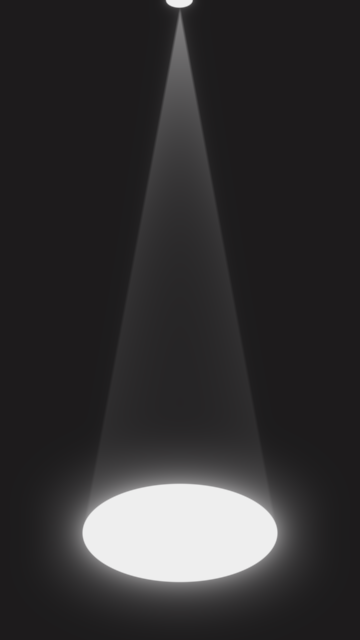
This background is drawn by a WebGL 1 fragment shader. Its source:

```glsl
precision highp float;

uniform vec2 u_resolution;

// Approximate signed distance to an ellipse
float ellipseDistance(vec2 p, vec2 radii) {
    float k = length(p / radii);
    return k * (k - 1.0) / max(length(p / (radii * radii)), 0.001);
}

// Light inside the cone: bright at the lamp, with paler sides lower down
float beamLight(vec2 p) {
    float drop = 0.99 - p.y;
    float halfWidth = 0.1852 * max(drop, 0.0);
    float side = abs(p.x) - halfWidth;
    float across = clamp(abs(p.x) / max(halfWidth, 0.001), 0.0, 1.0);

    float core = 0.36 * exp(-pow(max(drop, 0.0) / 0.19, 1.5)) + 0.035;
    float rim = 0.045 * across * across * smoothstep(0.08, 0.3, drop)
              * (1.0 - 0.45 * smoothstep(0.4, 0.85, drop));
    float edge = 1.0 - smoothstep(-0.004, 0.002, side);
    float halo = 0.2 * exp(-max(side, 0.0) / 0.009);
    float ends = smoothstep(-0.002, 0.012, drop) * smoothstep(0.16, 0.2, p.y);
    return (core + rim) * mix(halo, 1.0, edge) * ends;
}

void main() {
    vec2 p = (gl_FragCoord.xy - vec2(0.5 * u_resolution.x, 0.0)) / u_resolution.y;
    float pixel = 1.0 / u_resolution.y;

    float pool = ellipseDistance(p - vec2(0.0, 0.1673), vec2(0.1523, 0.0768));
    float lamp = ellipseDistance(p - vec2(-0.001, 1.0), vec2(0.021, 0.012));

    // Dark room and beam
    vec3 color = vec3(0.112, 0.107, 0.111);
    color += beamLight(p);

    // Glows around the floor pool and the lamp
    color += 0.4 * exp(-max(pool, 0.0) / 0.0275) * (1.0 - smoothstep(0.05, 0.13, pool));
    color += 0.16 * exp(-max(lamp, 0.0) / 0.005);

    // Solid lit shapes
    float lit = 1.0 - smoothstep(-pixel, pixel, min(pool, lamp));
    color = mix(color, vec3(0.932), lit);

    gl_FragColor = vec4(color, 1.0);
}
```
